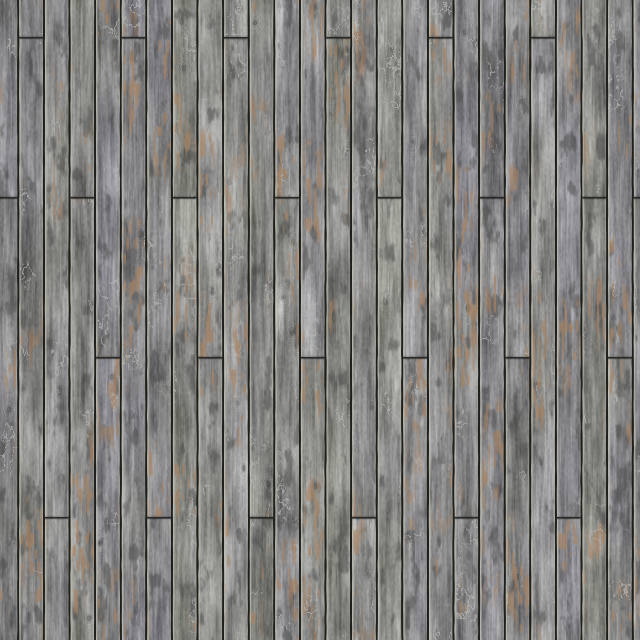
Reproduce this texture procedurally as a three.js fragment shader.

```glsl
// Weathered grey timber boards: 25 narrow upright planks with staggered butt joints.
varying vec2 vUv;

const float PLANKS = 25.0;
const float FIRST_SEAM = 0.0286;
const vec3 COOL_GREY = vec3(0.525, 0.525, 0.55);
const vec3 WARM_GREY = vec3(0.555, 0.555, 0.53);
const vec3 PALE_EDGE = vec3(0.77, 0.765, 0.72);
const vec3 FLAKE = vec3(0.71, 0.71, 0.70);
const vec3 RUST = vec3(0.66, 0.51, 0.38);
const vec3 STAIN = vec3(0.27, 0.27, 0.27);
const vec3 GAP = vec3(0.12, 0.12, 0.11);

float hash(vec2 p) {
  vec3 q = fract(vec3(p.xyx) * 0.1031);
  q += dot(q, q.yzx + 33.33);
  return fract((q.x + q.y) * q.z);
}

float noise(vec2 p) {
  vec2 i = floor(p);
  vec2 f = fract(p);
  f = f * f * (3.0 - 2.0 * f);
  float low = mix(hash(i), hash(i + vec2(1.0, 0.0)), f.x);
  float high = mix(hash(i + vec2(0.0, 1.0)), hash(i + vec2(1.0)), f.x);
  return mix(low, high, f.y);
}

float fbm(vec2 p) {
  float sum = 0.0;
  float amp = 0.53;
  for (int i = 0; i < 4; i++) {
    sum += amp * noise(p);
    p = p * 2.03 + 17.1;
    amp *= 0.5;
  }
  return sum;
}

// Height of a plank's single joint; four levels step across the wall.
float jointHeight(float column) {
  float level = mod(1.0 + 2.0 * mod(column, 4.0), 5.0);
  if (column < 0.5) level = 2.0;
  return 0.191 + 0.25 * level;
}

// Knots: x holds the ring pattern, y the dark core.
vec2 knots(vec2 p, float column) {
  vec2 sum = vec2(0.0);
  for (int i = 0; i < 3; i++) {
    vec2 id = vec2(column + 3.0, float(i) * 7.0 + 1.0);
    vec2 center = vec2(0.006 + 0.028 * hash(id), hash(id + 41.0));
    float strength = smoothstep(0.35, 0.95, hash(id + 83.0));
    float d = length((p - center) * vec2(1.0, 0.65));
    d += 0.003 * (noise(p * 180.0 + id * 9.0) - 0.5);
    sum.x += strength * sin(d * 2100.0) * exp(-d / 0.009);
    sum.y += strength * (1.0 - smoothstep(0.001, 0.006, d));
  }
  return sum;
}

vec3 wood(vec2 p, float column) {
  vec2 seed = vec2(column * 19.7 + 5.0, column * 7.3);
  float cloud = fbm(p * vec2(45.0, 13.0) + seed);
  float streak = fbm(p * vec2(130.0, 7.0) + seed + 31.0);
  float fibre = noise(p * vec2(520.0, 26.0) + seed);
  float grit = noise(p * vec2(420.0, 210.0) + seed);
  vec2 knot = knots(p, column);

  // Base tone, long fibres and arched growth rings
  float warmth = 0.65 * hash(seed) + 0.7 * (noise(p * vec2(20.0, 6.0) + seed + 60.0) - 0.2);
  vec3 color = mix(COOL_GREY, WARM_GREY, clamp(warmth, 0.0, 1.0));
  float rings = sin(p.x * 650.0 + 24.0 * fbm(p * vec2(24.0, 5.0) + seed + 12.0));
  float tone = 0.34 * (cloud - 0.5) + 0.24 * (streak - 0.5) + 0.09 * (fibre - 0.5);
  tone += 0.06 * (grit - 0.5) + 0.018 * rings + 0.07 * knot.x;
  tone += 0.06 * (hash(seed + 4.0) - 0.5);
  color += tone;

  // Dark stains, rust streaks and curled pale flakes
  float stain = smoothstep(0.58, 0.78, fbm(p * vec2(65.0, 28.0) + seed + 90.0));
  color = mix(color, STAIN, 0.5 * stain + 0.5 * min(knot.y, 1.0));
  float worn = smoothstep(0.56, 0.8, noise(p * vec2(28.0, 11.0) + seed + 140.0));
  float rust = smoothstep(0.55, 0.8, noise(p * vec2(230.0, 45.0) + seed + 170.0));
  color = mix(color, RUST, 0.65 * worn * rust);
  float curl = abs(fbm(p * vec2(80.0, 55.0) + seed + 210.0) - 0.5);
  float chipped = smoothstep(0.66, 0.85, noise(p * vec2(32.0, 17.0) + seed + 250.0));
  return mix(color, FLAKE, 0.75 * chipped * (1.0 - smoothstep(0.005, 0.04, curl)));
}

void main() {
  float across = (vUv.x - FIRST_SEAM) * PLANKS + 1.0;
  float column = mod(floor(across), PLANKS);
  float along = fract(vUv.y - jointHeight(column));
  float left = fract(across) / PLANKS;
  float right = 1.0 / PLANKS - left;
  float end = min(along, 1.0 - along);
  vec3 color = wood(vec2(left, along), column);

  // Worn pale arrises, stronger on the left of each plank
  float wear = noise(vec2(column * 13.0, along * 24.0));
  float leftEdge = 1.0 - smoothstep(0.002, 0.0058, left + 0.0015 * (wear - 0.5));
  float rightEdge = 1.0 - smoothstep(0.0015, 0.0045, right);
  float rightWear = 0.15 + 0.55 * hash(vec2(column, 8.0)) * wear;
  color = mix(color, PALE_EDGE, leftEdge * (0.6 + 0.35 * wear));
  color = mix(color, PALE_EDGE, rightEdge * rightWear);

  // Dark gaps between planks and at the butt joints
  float wobble = 0.0006 * (noise(vec2(floor(across) * 5.0, vUv.y * 60.0)) - 0.5);
  float seam = 1.0 - smoothstep(0.0007, 0.0024, min(left, right) + wobble);
  float joint = 1.0 - smoothstep(0.0005, 0.0019, end);
  color *= 1.0 - 0.18 * (1.0 - smoothstep(0.001, 0.005, end));
  color = mix(color, GAP, max(seam, 0.9 * joint));

  gl_FragColor = vec4(clamp(color, 0.0, 1.0), 1.0);
}
```
